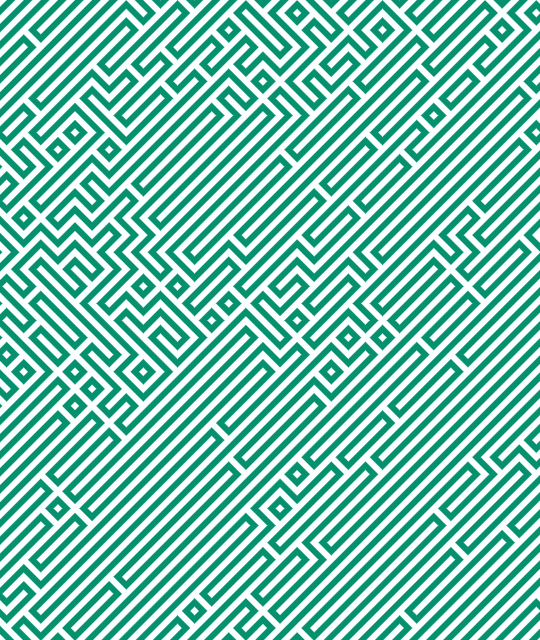
Reproduce this pattern procedurally as a Shadertoy shader.

```glsl
const vec3 GREEN = vec3(0.02, 0.57, 0.43);
const vec3 WHITE = vec3(0.99, 1.0, 1.0);
const float CELLS_PER_HEIGHT = 37.46;

// Integer hash of a lattice point, 0 to 1
float hash(vec2 p, uint seed) {
    uvec2 q = uvec2(ivec2(p)) * uvec2(1597u, 3571u);
    uint n = q.x ^ (q.y + seed * 7919u);
    n = (n ^ (n >> 15)) * 73244475u;
    n = (n ^ (n >> 13)) * 73244475u;
    n ^= n >> 16;
    return float(n & 65535u) / 65536.0;
}

// Smooth value noise
float noise(vec2 p, uint seed) {
    vec2 i = floor(p), f = fract(p);
    f = f * f * (3.0 - 2.0 * f);
    float low = mix(hash(i, seed), hash(i + vec2(1, 0), seed), f.x);
    float high = mix(hash(i + vec2(0, 1), seed), hash(i + vec2(1, 1), seed), f.x);
    return mix(low, high, f.y);
}

// Chance that a tile turns; turns gather in patches drawn out along the rising diagonal
float turnChance(vec2 cell) {
    vec2 diagonal = vec2(cell.x + cell.y, cell.x - cell.y) * 0.7071;
    float upward = cell.y / CELLS_PER_HEIGHT - 0.5;
    float patches = noise(diagonal / vec2(9.0, 6.0), 3u) + 0.2 * upward;
    return mix(0.06, 0.58, smoothstep(0.42, 0.72, patches));
}

// Signed distance to two parallel strokes joining the edge midpoints of a tile
float strokeDistance(vec2 local, bool turned) {
    float across = turned ? local.x + local.y : 1.0 - local.x + local.y;
    return (abs(fract(across) - 0.5) - 0.25) * 0.7071;
}

void mainImage(out vec4 fragColor, in vec2 fragCoord) {
    // Tile grid
    vec2 grid = fragCoord / iResolution.y * CELLS_PER_HEIGHT + vec2(0.61, 0.3);
    vec2 cell = floor(grid);
    bool turned = hash(cell, 11u) < turnChance(cell);

    // Strokes with a one-pixel soft edge
    float pixel = CELLS_PER_HEIGHT / iResolution.y;
    float d = strokeDistance(grid - cell, turned);
    float ink = clamp(0.5 - d / (1.1 * pixel), 0.0, 1.0);
    fragColor = vec4(mix(WHITE, GREEN, ink), 1.0);
}
```
